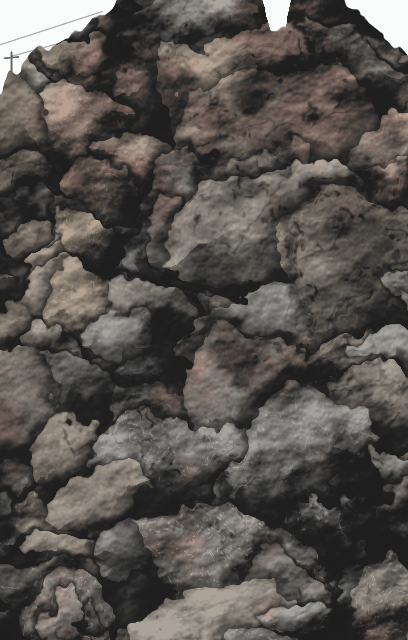
Give the GLSL for this texture, as a Shadertoy shader.

```glsl
// A steep pile of rough, weathered volcanic rocks under a strip of pale sky.

const vec3 SKY = vec3(0.98, 0.99, 0.99);
const vec3 TAN_TINT = vec3(1.09, 1.0, 0.90);
const vec3 ASH_TINT = vec3(1.01, 1.0, 0.97);
const vec3 RUST_TINT = vec3(1.16, 0.96, 0.89);
const vec2 SPACING = vec2(0.14, 0.085);   // rock grid, in canvas heights
const vec2 ROCK_SIZE = vec2(0.06, 0.19);
const vec2 LIGHT = vec2(-0.35, 0.94);
const int ROWS = 14;
const int COLUMNS = 7;
const int RUBBLE_ROWS = 23;
const int RUBBLE_COLUMNS = 11;
const int FACETS = 7;
const float RUBBLE_SCALE = 1.8;
const float RUBBLE_SHADE = 0.8;
const float ROCK_TONE = 0.425;
const float GAP_TONE = 0.2;
const float DARKEST = 0.11;
const float RELIEF = 0.75;
const float EDGE = 0.0016;

float hash(vec2 p) {
    vec3 q = fract(p.xyx * 0.1031);
    q += dot(q, q.yzx + 33.33);
    return fract((q.x + q.y) * q.z);
}

vec2 hash2(vec2 p) { return vec2(hash(p), hash(p + 71.7)); }

mat2 turn(float a) { return mat2(cos(a), -sin(a), sin(a), cos(a)); }

float noise(vec2 p) {
    vec2 c = floor(p), f = fract(p);
    f = f * f * (3.0 - 2.0 * f);
    return mix(mix(hash(c), hash(c + vec2(1, 0)), f.x),
               mix(hash(c + vec2(0, 1)), hash(c + 1.0), f.x), f.y);
}

float fbm(vec2 p) {
    float sum = 0.0, amp = 0.5;
    for (int i = 0; i < 5; i++) {
        sum += amp * noise(p);
        p = turn(0.6) * p * 2.03 + 17.3;
        amp *= 0.52;
    }
    return sum;
}

// Craggy surface height, slightly stretched along the slope
float crag(vec2 p) { return fbm(turn(0.35) * p * vec2(18.0, 27.0)); }

// Round spots in a share of the cells
float spots(vec2 p, float share) {
    vec2 c = floor(p);
    float d = length(fract(p) - 0.5 - 0.4 * (hash2(c) - 0.5));
    return (1.0 - smoothstep(0.12, 0.34, d)) * step(hash(c + 9.0), share);
}

// Paints one faceted rock over tone (x) and character (y)
void addRock(inout vec2 surface, vec2 p, vec2 id) {
    vec2 place = hash2(id + 3.0), form = hash2(id + 37.0);
    vec2 center = vec2((id.x + 0.5 * mod(id.y, 2.0)) * SPACING.x, 1.04 - id.y * SPACING.y);
    center += (place - 0.5) * vec2(0.15, 0.1);
    float size = mix(ROCK_SIZE.x, ROCK_SIZE.y, form.x * form.x * form.x);
    vec2 q = (p - center) / size;
    if (dot(q, q) > 4.0) return;

    vec2 look = hash2(id + 59.0);
    mat2 spin = turn(mix(-0.95, 0.4, form.y));
    q = spin * q;
    q.y *= mix(1.1, 2.2, look.x);
    vec2 up = spin * LIGHT, facing = up;
    float d = -9.0;
    for (int i = 0; i < FACETS; i++) {
        vec2 r = hash2(id * 7.0 + float(i) * 13.0);
        float a = (float(i) + 0.8 * r.x) * 6.2832 / float(FACETS);
        vec2 dir = vec2(cos(a), sin(a));
        float plane = dot(q, dir) - mix(0.65, 1.1, r.y);
        if (plane > d) { d = plane; facing = dir; }
    }
    d = mix(d, length(q) - 1.0, 0.2);

    float bevel = smoothstep(-0.7, -0.02, d) * dot(facing, up);
    float tone = ROCK_TONE + 0.17 * (look.y - 0.5) + 0.07 * dot(q, up);
    tone += bevel * (bevel > 0.0 ? 0.05 : 0.23);
    tone *= 1.0 - 0.15 * smoothstep(-0.1, 0.0, d);

    surface.x *= mix(0.5, 1.0, smoothstep(0.0, 0.3, d));
    float cover = 1.0 - smoothstep(-EDGE, EDGE, d * size);
    surface = mix(surface, vec2(tone, hash(id + 83.0)), cover);
}

float segment(vec2 p, vec2 a, vec2 b) {
    vec2 v = b - a;
    return length(p - a - v * clamp(dot(p - a, v) / dot(v, v), 0.0, 1.0));
}

void mainImage(out vec4 fragColor, in vec2 fragCoord) {
    vec2 p = fragCoord / iResolution.y;

    // Small rubble in the gaps, then the large rocks from back to front
    vec2 warp = vec2(fbm(p * 10.0), fbm(p * 10.0 + 40.0)) - 0.5;
    warp += 0.12 * (vec2(noise(p * 80.0), noise(p * 80.0 + 20.0)) - 0.5);
    vec2 bent = p + warp * 0.1;
    vec2 surface = vec2(GAP_TONE, 0.5);
    vec2 rubble = bent * RUBBLE_SCALE + vec2(0.0, 1.04 - 1.04 * RUBBLE_SCALE);
    for (int row = 0; row < RUBBLE_ROWS; row++)
        for (int column = 0; column < RUBBLE_COLUMNS; column++)
            addRock(surface, rubble, vec2(column - 1, row));
    surface.x *= RUBBLE_SHADE;
    for (int row = 0; row < ROWS; row++)
        for (int column = 0; column < COLUMNS; column++)
            addRock(surface, bent, vec2(column - 1, row));

    // Crags and grain, stronger on the rougher rocks
    float rough = smoothstep(0.3, 0.8, fract(surface.y * 5.3));
    float patchy = fbm(p * 6.0 + 8.0);
    float height = crag(p);
    float lit = height - crag(p + LIGHT * 0.005);
    float detail = RELIEF * lit + 0.05 * (noise(p * 240.0) - 0.5);
    detail += mix(0.25, 0.6, rough) * (height - 0.52);
    detail += 0.4 * (fbm(p * 12.0 + 55.0) - 0.52);

    // Cavities, cracks, pits and pale crystals
    float hollow = fbm(turn(0.5) * (p + 0.03 * warp) * vec2(9.0, 16.0) + 70.0);
    detail -= 0.2 * smoothstep(0.56, 0.72, hollow);
    float crack = 1.0 - smoothstep(0.0, 0.035, abs(hollow - 0.47));
    detail -= 0.09 * crack * smoothstep(0.42, 0.6, patchy);
    detail -= 0.13 * spots(p * 46.0 + warp * 7.0, 0.4) * smoothstep(0.45, 0.62, patchy);
    detail += 0.15 * rough * spots(p * 125.0 + warp * 14.0, 0.3) * (1.0 - 0.7 * p.y);
    float rust = smoothstep(0.56, 0.72, fbm(p * 7.0 + 31.0));
    detail -= 0.07 * rust;
    float tone = surface.x + detail * smoothstep(-0.1, 0.42, surface.x);
    tone = DARKEST + 0.5 * (tone - DARKEST + sqrt(pow(tone - DARKEST, 2.0) + 0.003));
    tone = min(tone, 0.64);

    // Tan above, ash below, with rusty patches
    float warmth = smoothstep(0.2, 0.9, surface.y * 0.7 + p.y * 0.35);
    vec3 tint = mix(ASH_TINT, TAN_TINT, warmth);
    tint = mix(tint, RUST_TINT, 0.8 * rust);
    vec3 color = tone * mix(vec3(1.0), tint, smoothstep(0.12, 0.3, tone));

    // Jagged skyline with a notch, a pole and two wires
    float ridge = min(0.87 + 0.68 * p.x, 1.0 - 0.9 * (p.x - 0.53));
    ridge = min(ridge, 0.955 + 4.0 * max(abs(p.x - 0.435) - 0.012, 0.0));
    ridge += 0.06 * warp.x + 0.025 * (noise(p.xx * 35.0) - 0.5);
    float pole = segment(p, vec2(0.018, 0.86), vec2(0.018, 0.918)) - 0.0008;
    pole = min(pole, segment(p, vec2(0.007, 0.909), vec2(0.029, 0.911)) - 0.0005);
    float wires = min(segment(p, vec2(0.0, 0.93), vec2(0.16, 0.982)),
                      segment(p, vec2(0.018, 0.912), vec2(0.14, 0.945)));
    vec3 sky = SKY * (1.0 - 0.6 * (1.0 - smoothstep(0.0, 0.0015, pole)));
    sky *= 1.0 - 0.3 * (1.0 - smoothstep(0.0003, 0.0017, wires));
    color = mix(color, sky, smoothstep(-EDGE, EDGE, p.y - ridge));

    fragColor = vec4(color, 1.0);
}
```
